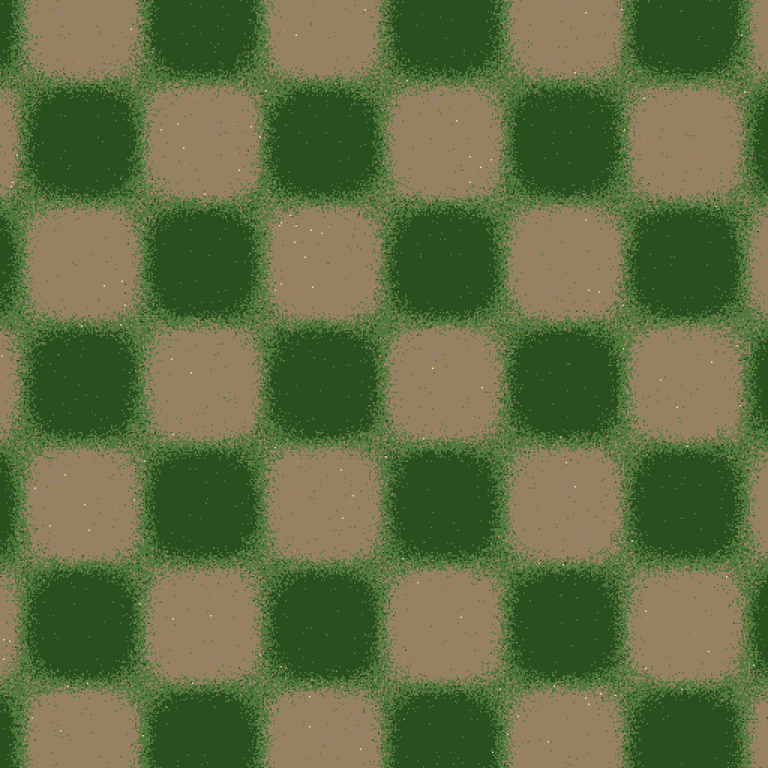
A three.js fragment shader for this pattern:

```glsl
// Checkerboard of bare earth and dark turf with grainy, dithered borders.
// A product of sine waves plus heavy-tailed grain is cut into three bands:
// dark turf, light grass and earth; rare bright flecks are strewn on top.

#define WAVE 20.0            // radians across the canvas, about 6.4 squares
#define GRAINS 512.0         // grain cells across the canvas
#define SPREAD 0.065         // scale of the border grain
#define TURF_LEVEL -0.17     // below this: dark turf
#define EARTH_LEVEL 0.085    // above this: earth
#define STRAY_RATE 0.005     // lone light grass grains
#define FLECK_RATE 0.0013    // bright flecks off the turf
#define EARTH vec3(0.59, 0.51, 0.39)
#define TURF vec3(0.16, 0.31, 0.12)
#define GRASS vec3(0.32, 0.47, 0.235)
#define GRASS_VARY vec3(0.03, 0.05, 0.04)

varying vec2 vUv;

// Three independent random values for one grain
vec3 hash3(vec2 p) {
  vec3 q = fract(p.xyx * vec3(0.1031, 0.1030, 0.0973));
  q += dot(q, q.yxz + 33.33);
  return fract((q.xxy + q.yzz) * q.zyx);
}

// Positive on earth squares, negative on turf squares
float checkerWave(vec2 uv) {
  vec2 p = (uv - 0.5) * WAVE;
  return sin(p.x) * cos(p.y);
}

// Logistic noise: dense near zero with thin, long tails
float logisticNoise(float u) {
  u = clamp(u, 0.0001, 0.9999);
  return log(u / (1.0 - u));
}

// Cream, salmon or lavender
vec3 fleckColor(float pick) {
  vec3 tint = mix(vec3(0.93, 0.88, 0.76), vec3(0.88, 0.48, 0.42), step(0.45, pick));
  return mix(tint, vec3(0.58, 0.47, 0.72), step(0.85, pick));
}

vec3 grainColor(vec2 cell) {
  vec3 rnd = hash3(cell + 17.0);
  vec3 tone = hash3(cell + 731.0);
  float level = checkerWave((cell + 0.5) / GRAINS) + SPREAD * logisticNoise(rnd.x);

  vec3 grass = GRASS + GRASS_VARY * (tone - 0.5);
  vec3 color = mix(TURF, grass, step(TURF_LEVEL, level));
  color = mix(color, EARTH, step(EARTH_LEVEL, level));
  color = mix(color, grass, step(rnd.y, STRAY_RATE));

  float fleck = step(rnd.z, FLECK_RATE) * step(TURF_LEVEL, level);
  return mix(color, fleckColor(tone.x), fleck);
}

void main() {
  // Box filter across grain borders, at most one grain wide
  vec2 grid = vUv * GRAINS;
  vec2 width = clamp(fwidth(grid), 0.001, 1.0);
  vec2 upper = floor(grid + 0.5 * width);
  vec2 cover = clamp((grid + 0.5 * width - upper) / width, 0.0, 1.0);

  vec3 color = vec3(0.0);
  for (int j = 0; j < 2; j++) {
    for (int i = 0; i < 2; i++) {
      vec2 side = vec2(float(i), float(j));
      vec2 weight = mix(1.0 - cover, cover, side);
      color += weight.x * weight.y * grainColor(upper + side - 1.0);
    }
  }
  gl_FragColor = vec4(color, 1.0);
}
```
